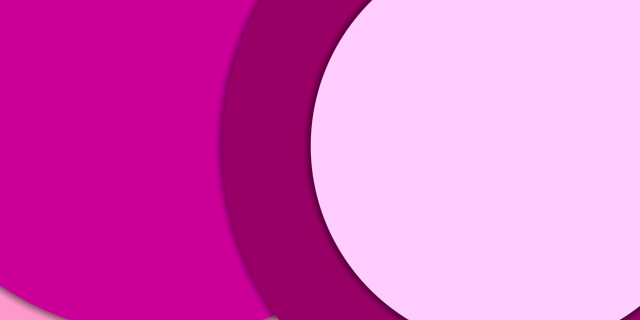
A WebGL 1 fragment shader for this background:

```glsl
precision highp float;
// Overlapping paper discs in pink and magenta, each casting a soft shadow
// on the layers below. Every disc is a circle distance function, painted
// from back to front; lengths are in units of the canvas height.

uniform vec2 u_resolution;

const vec3 ROSE = vec3(1.0, 0.6, 0.8);
const vec3 MAGENTA = vec3(0.8, 0.0, 0.6);
const vec3 PLUM = vec3(0.6, 0.0, 0.4);
const vec3 BLUSH = vec3(1.0, 0.8, 1.0);

const float SHADOW_REACH = 0.032;

float circleDistance(vec2 p, vec2 center, float radius) {
  return length(p - center) - radius;
}

// Darkens the layers below around the rim, then lays the disc on top.
vec3 addDisc(vec3 below, vec3 color, float dist, float shadow, float pixel) {
  float shade = 1.0 - smoothstep(-SHADOW_REACH, SHADOW_REACH, dist);
  float cover = 1.0 - smoothstep(-0.75 * pixel, 0.75 * pixel, dist);
  return mix(below * (1.0 - shadow * shade), color, cover);
}

void main() {
  float pixel = 1.0 / u_resolution.y;
  vec2 p = gl_FragCoord.xy * pixel;

  // Distances to the three discs
  float leftDisc = circleDistance(p, vec2(0.518, 0.883), 0.932);
  float outerDisc = circleDistance(p, vec2(1.616, 0.544), 0.921);
  float innerDisc = circleDistance(p, vec2(1.607, 0.544), 0.636);

  // Layers from back to front
  vec3 color = ROSE;
  color = addDisc(color, MAGENTA, leftDisc, 0.95, pixel);
  color = addDisc(color, PLUM, outerDisc, 0.75, pixel);
  color = addDisc(color, BLUSH, innerDisc, 0.95, pixel);

  gl_FragColor = vec4(color, 1.0);
}
```
